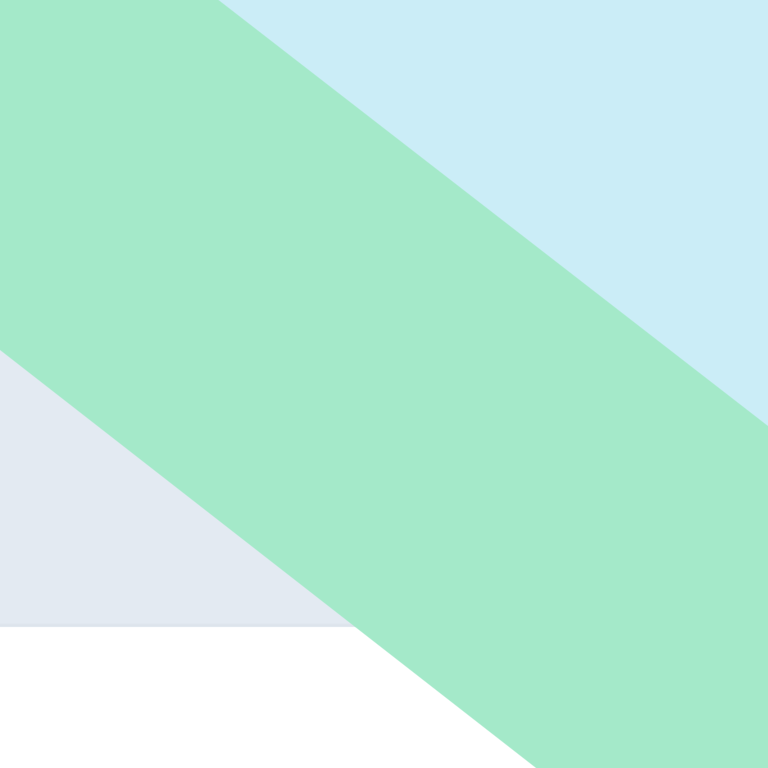
Write a Shadertoy shader that draws this background.

```glsl
// Draws a broad mint diagonal band over flat pale blue, grey and white areas.

const vec3 MINT = vec3(0.642, 0.914, 0.790);
const vec3 SKY = vec3(0.797, 0.929, 0.969);
const vec3 MIST = vec3(0.890, 0.918, 0.949);
const vec3 WHITE = vec3(1.0);

// Signed distance to the line through a and b, positive on its left side.
float lineDistance(vec2 p, vec2 a, vec2 b) {
    vec2 along = normalize(b - a);
    return dot(p - a, vec2(-along.y, along.x));
}

// Smooth coverage of the positive side of an edge.
float coverage(float dist, float softness) {
    return smoothstep(-softness, softness, dist);
}

void mainImage(out vec4 fragColor, in vec2 fragCoord) {
    vec2 uv = fragCoord / iResolution.xy;
    float softness = 0.8 / min(iResolution.x, iResolution.y);

    // White floor below the grey wall, with a faint seam between them
    float floorHeight = 0.1836;
    float wall = coverage(uv.y - floorHeight, softness);
    float seam = 1.0 - smoothstep(0.0, 0.004, abs(uv.y - floorHeight - 0.002));
    vec3 color = mix(WHITE, MIST - 0.025 * seam, wall);

    // Diagonal band, then the sky beyond its upper edge
    float lowerEdge = lineDistance(uv, vec2(0.0, 0.5443), vec2(0.698, 0.0));
    float upperEdge = lineDistance(uv, vec2(0.2845, 1.0), vec2(1.0, 0.4453));
    color = mix(color, MINT, coverage(lowerEdge, softness));
    color = mix(color, SKY, coverage(upperEdge, softness));

    fragColor = vec4(color, 1.0);
}
```
